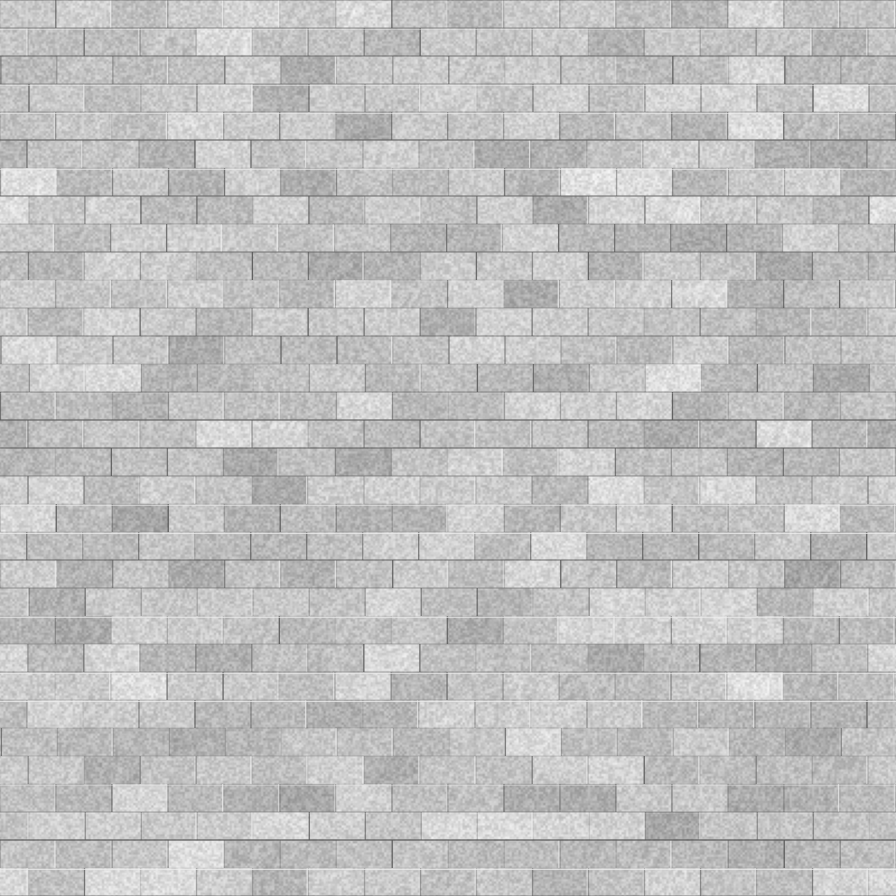
Write a WebGL 2 fragment shader that draws this texture.

```glsl
#version 300 es
precision highp float;

uniform vec2 u_resolution;
out vec4 fragColor;

const vec2 BRICKS = vec2(16.0, 32.0);
const float JOINT_WIDTH = 0.0015;
const float DARK_JOINT = 0.36;
const float LIGHT_RIM = 0.93;

// Hash without sine
float hash(vec2 p, float seed) {
    vec3 q = fract(vec3(p.xyx + seed * 17.3) * vec3(0.1031, 0.1030, 0.0973));
    q += dot(q, q.yzx + 33.33);
    return fract((q.x + q.y) * q.z);
}

float noise(vec2 p, float seed) {
    vec2 cell = floor(p);
    vec2 f = fract(p);
    f = f * f * (3.0 - 2.0 * f);
    float low = mix(hash(cell, seed), hash(cell + vec2(1, 0), seed), f.x);
    float high = mix(hash(cell + vec2(0, 1), seed), hash(cell + 1.0, seed), f.x);
    return mix(low, high, f.y);
}

// Share of a pixel covered by a line centred at distance zero
float lineCoverage(float d, float width, float pixel) {
    float a = max(d - 0.5 * pixel, -0.5 * width);
    float b = min(d + 0.5 * pixel, 0.5 * width);
    return max(b - a, 0.0) / pixel;
}

// Dark joint with a pale rim on one side, each of varying strength
float drawJoint(float shade, float d, float pixel, vec2 id, float seed) {
    float dark = mix(0.12, 0.95, hash(id, seed));
    float rim = smoothstep(0.35, 1.0, hash(id, seed + 1.0));
    dark *= 1.0 - 0.75 * rim;
    float rimLine = lineCoverage(d + JOINT_WIDTH, JOINT_WIDTH, pixel);
    shade = mix(shade, LIGHT_RIM, rimLine * rim * 0.75);
    return mix(shade, DARK_JOINT, lineCoverage(d, JOINT_WIDTH, pixel) * dark);
}

// Individual brick tone, clustered around mid grey
float brickTone(vec2 id) {
    float spread = 0.5 * (hash(id, 1.0) + hash(id, 2.0));
    return mix(0.645, 0.88, spread);
}

// Slanted scuffs present on some bricks only
float scuffs(vec2 uv, vec2 id) {
    vec2 slanted = vec2(uv.x - 0.55 * uv.y, uv.y + 0.55 * uv.x);
    float streak = noise(slanted * vec2(190.0, 38.0), 3.0) - 0.5;
    return streak * smoothstep(0.45, 0.9, hash(id, 4.0));
}

float grain(vec2 uv) {
    return noise(uv * 400.0, 5.0) - 0.5 + 0.5 * (noise(uv * 230.0, 6.0) - 0.5);
}

void main() {
    vec2 uv = gl_FragCoord.xy / u_resolution;
    vec2 pixel = 1.0 / u_resolution;

    // Running bond with slight irregularity from row to row
    float row = floor(uv.y * BRICKS.y);
    float shift = 0.5 * mod(row + 1.0, 2.0) + 0.05 * (hash(vec2(row, 3.0), 7.0) - 0.5);
    float along = uv.x * BRICKS.x + shift;
    vec2 brick = vec2(mod(floor(along), BRICKS.x), row);

    // Brick face
    float shade = brickTone(brick);
    shade += 0.06 * scuffs(uv, brick) + 0.13 * grain(uv);

    // Upright joints
    float upright = floor(along + 0.5);
    float dx = (along - upright) / BRICKS.x;
    vec2 uprightId = vec2(mod(upright, BRICKS.x), row);
    shade = drawJoint(shade, dx, pixel.x, uprightId, 8.0);

    // Level joints, one strength per course
    float course = floor(uv.y * BRICKS.y + 0.5);
    float dy = uv.y - course / BRICKS.y;
    vec2 courseId = vec2(mod(course, BRICKS.y), 5.0);
    shade = drawJoint(shade, dy, pixel.y, courseId, 11.0);

    fragColor = vec4(vec3(clamp(shade, 0.0, 1.0)), 1.0);
}
```
